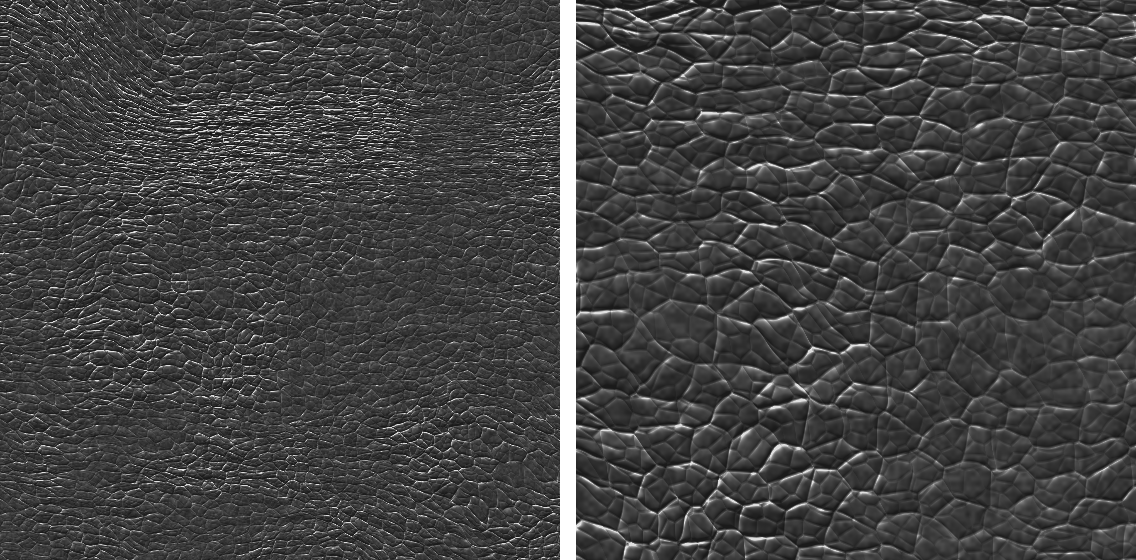
Left, the full canvas; right, a detail of the centre.
Write a Shadertoy shader that draws this texture.

```glsl
// Black grained leather: flattened pebbles parted by fine creases.
// Warped cellular noise at two scales gives a height; its slope toward
// the light, broken up by sparkle, drives an exponential grey tone.

#define CELLS vec2(36.0, 56.0)   // pebbles across and up the canvas
#define FINE_SCALE 2.1           // wrinkle cells per pebble
#define FINE_HEIGHT 0.4          // wrinkle height against pebble height
#define FOLD_HEIGHT 1.4          // height of the broad folds
#define CREASE_SHARPNESS 7.0     // steepness of the pebble rims
#define LIGHT_STEP 0.0017        // sampling step of the slope, in canvas units
#define LIGHT_DIR vec2(-0.33, 0.94)
#define RELIEF 3.6               // strength of the slope shading
#define BASE_GREY 0.228          // median grey
#define CONTRAST 0.43            // spread of the tone around the median

float hash(vec2 p)
{
    vec3 q = fract(p.xyx * vec3(0.1031, 0.1030, 0.0973));
    q += dot(q, q.yzx + 33.33);
    return fract((q.x + q.y) * q.z);
}

vec2 hash2(vec2 p)
{
    return vec2(hash(p), hash(p + vec2(71.7, 19.3)));
}

float noise(vec2 p)
{
    vec2 cell = floor(p), f = fract(p);
    f = f * f * (3.0 - 2.0 * f);
    float low = mix(hash(cell), hash(cell + vec2(1, 0)), f.x);
    float high = mix(hash(cell + vec2(0, 1)), hash(cell + vec2(1, 1)), f.x);
    return mix(low, high, f.y);
}

vec2 turn(vec2 p, float angle)
{
    float c = cos(angle), s = sin(angle);
    return vec2(c * p.x - s * p.y, s * p.x + c * p.y);
}

// Gap between the two nearest cell centres: zero on a crease
float creaseGap(vec2 p)
{
    vec2 cell = floor(p), f = fract(p);
    float nearest = 9.0, second = 9.0;
    for (int y = -1; y <= 1; y++)
    for (int x = -1; x <= 1; x++)
    {
        vec2 o = vec2(x, y);
        float d = length(o + 0.1 + 0.8 * hash2(cell + o + 40.0) - f);
        second = min(second, max(nearest, d));
        nearest = min(nearest, d);
    }
    return second - nearest;
}

// Bends the grain: a gentle fall to the right, steep in the upper left
vec2 grainFlow(vec2 p)
{
    vec2 q = p + 4.0;
    q.y += 0.10 * p.x;
    q.y += 0.16 * smoothstep(0.0, 0.32, p.x) * smoothstep(0.65, 0.85, p.y);
    q += 0.10 * (vec2(noise(p * 3.0 + 11.0), noise(p * 3.5 + 27.0)) - 0.5);
    q += 0.018 * (vec2(noise(p * 14.0 + 5.0), noise(p * 16.0 + 53.0)) - 0.5);
    q += 0.004 * (vec2(noise(p * 75.0), noise(p * 75.0 + 31.0)) - 0.5);
    return q;
}

float pebbleGap(vec2 p)
{
    return creaseGap(grainFlow(p) * CELLS);
}

float leatherHeight(vec2 p)
{
    vec2 q = grainFlow(p) * CELLS;
    float pebbles = 1.0 - exp(-CREASE_SHARPNESS * creaseGap(q));
    float wrinkles = 1.0 - exp(-4.0 * creaseGap(turn(q, 0.6) * FINE_SCALE));
    float folds = noise(q * vec2(0.55, 1.1) + 17.0);
    return pebbles + FINE_HEIGHT * wrinkles + FOLD_HEIGHT * folds;
}

void mainImage(out vec4 fragColor, in vec2 fragCoord)
{
    vec2 p = fragCoord / iResolution.y;

    // Slope toward the light
    vec2 halfStep = 0.5 * LIGHT_STEP * LIGHT_DIR;
    float slope = leatherHeight(p - halfStep) - leatherHeight(p + halfStep);

    // Worn and crisp patches, and broken highlights
    float patches = 0.6 * noise(p * 5.0 + 3.0) + 0.4 * noise(p * 13.0 + 8.0);
    float strength = mix(0.55, 1.4, smoothstep(0.15, 0.85, patches));
    float sparkle = noise(p * 150.0 + 60.0);
    float tone = RELIEF * slope * strength;
    tone *= tone > 0.0 ? mix(0.45, 1.65, sparkle) : 1.0;

    // Pale net along the creases, then fine grain
    float net = exp(-11.0 * pebbleGap(p));
    tone += strength * (1.1 * net * sparkle - 0.12);
    tone += 0.9 * (noise(p * 330.0) - 0.5) + 0.5 * (noise(p * 90.0) - 0.5);

    float grey = BASE_GREY * exp(CONTRAST * max(tone, -1.9));
    fragColor = vec4(vec3(min(grey, 0.88)), 1.0);
}
```
